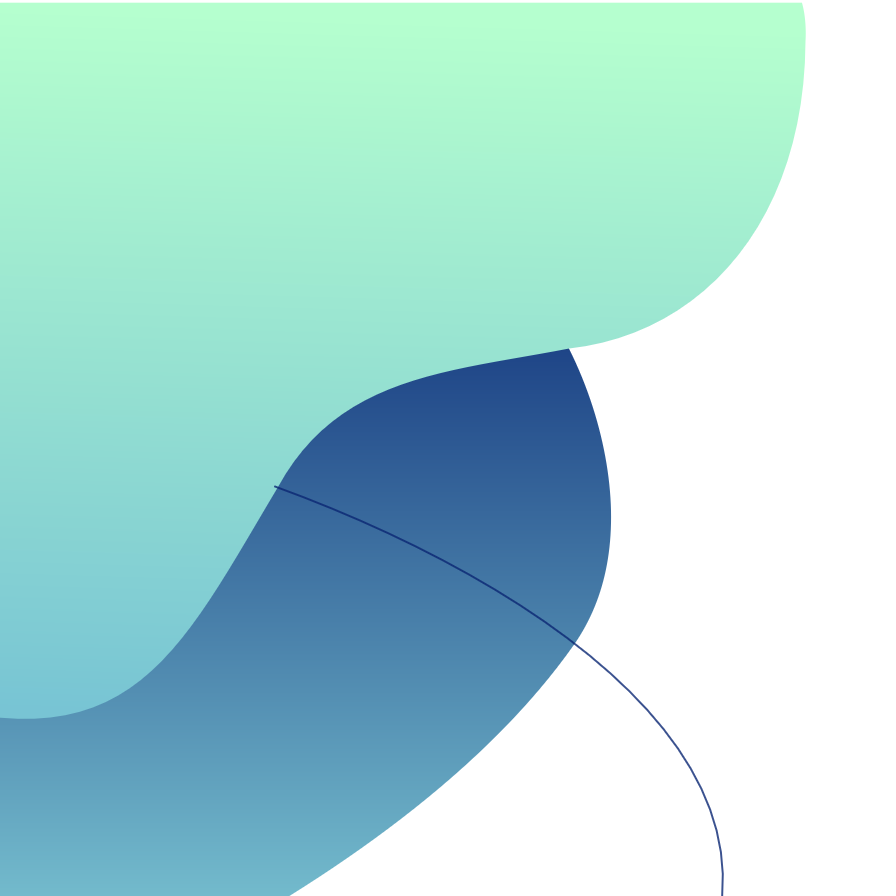
This background is drawn by a WebGL 2 fragment shader. Its source:

```glsl
#version 300 es
precision highp float;

uniform vec2 u_resolution;
out vec4 fragColor;

const int CURVE_STEPS = 24;
const vec3 PAPER = vec3(1.0);
const vec3 MINT_TOP = vec3(0.71, 1.0, 0.81);
const vec3 MINT_LOW = vec3(0.47, 0.77, 0.83);
const vec3 BLUE_TOP = vec3(0.12, 0.27, 0.53);
const vec3 BLUE_LOW = vec3(0.45, 0.73, 0.80);
const vec3 INK = vec3(0.04, 0.15, 0.45);

// Outline state: x = nearest distance, y = -1 inside or +1 outside.
vec2 addLine(vec2 outline, vec2 p, vec2 a, vec2 b) {
  vec2 ab = b - a;
  float t = clamp(dot(p - a, ab) / dot(ab, ab), 0.0, 1.0);
  outline.x = min(outline.x, length(p - a - ab * t));
  if ((a.y > p.y) != (b.y > p.y)) {
    float crossing = a.x + ab.x * (p.y - a.y) / ab.y;
    if (p.x < crossing) outline.y = -outline.y;
  }
  return outline;
}

vec2 cubic(vec2 a, vec2 b, vec2 c, vec2 d, float t) {
  float s = 1.0 - t;
  return s * s * s * a + 3.0 * s * t * (s * b + t * c) + t * t * t * d;
}

vec2 addCurve(vec2 outline, vec2 p, vec2 a, vec2 b, vec2 c, vec2 d) {
  vec2 from = a;
  for (int i = 1; i <= CURVE_STEPS; i++) {
    vec2 to = cubic(a, b, c, d, float(i) / float(CURVE_STEPS));
    outline = addLine(outline, p, from, to);
    from = to;
  }
  return outline;
}

float coverage(float signedDistance, float pixel) {
  return clamp(0.5 - signedDistance / pixel, 0.0, 1.0);
}

// Upper wave, closed beyond the left side.
float mintShape(vec2 p) {
  vec2 start = vec2(0.0, 0.199), slope = vec2(0.310, 0.456);
  vec2 shoulder = vec2(0.635, 0.611), side = vec2(0.899, 0.954);
  vec2 corner = vec2(0.895, 0.997);
  vec2 topLeft = vec2(-0.1, 0.997), lowLeft = vec2(-0.1, 0.199);
  vec2 o = vec2(10.0, 1.0);
  o = addCurve(o, p, start, vec2(0.163, 0.184), vec2(0.215, 0.297), slope);
  o = addCurve(o, p, slope, vec2(0.378, 0.581), vec2(0.501, 0.585), shoulder);
  o = addCurve(o, p, shoulder, vec2(0.788, 0.628), vec2(0.898, 0.758), side);
  o = addCurve(o, p, side, vec2(0.900, 0.971), vec2(0.898, 0.987), corner);
  o = addLine(o, p, corner, topLeft);
  o = addLine(o, p, topLeft, lowLeft);
  o = addLine(o, p, lowLeft, start);
  return o.x * o.y;
}

// Lower wave, its top tucked under the mint one.
float blueShape(vec2 p) {
  vec2 top = vec2(0.573, 0.738), shoulder = vec2(0.635, 0.611);
  vec2 bulge = vec2(0.682, 0.423), turn = vec2(0.641, 0.281);
  vec2 foot = vec2(0.323, 0.0), below = vec2(0.195, -0.08);
  vec2 lowLeft = vec2(-0.1, -0.08), topLeft = vec2(-0.1, 0.738);
  vec2 o = vec2(10.0, 1.0);
  o = addLine(o, p, top, shoulder);
  o = addCurve(o, p, shoulder, vec2(0.667, 0.547), vec2(0.682, 0.479), bulge);
  o = addCurve(o, p, bulge, vec2(0.682, 0.367), vec2(0.668, 0.320), turn);
  o = addCurve(o, p, turn, vec2(0.568, 0.177), vec2(0.456, 0.083), foot);
  o = addLine(o, p, foot, below);
  o = addLine(o, p, below, lowLeft);
  o = addLine(o, p, lowLeft, topLeft);
  o = addLine(o, p, topLeft, top);
  return o.x * o.y;
}

float inkStroke(vec2 p, float halfWidth) {
  vec2 o = addCurve(vec2(10.0, 1.0), p, vec2(0.307, 0.457),
                    vec2(0.560, 0.365), vec2(0.823, 0.199), vec2(0.806, 0.0));
  return o.x - halfWidth;
}

// Vertical blend with a slight tilt.
vec3 gradient(vec2 p, vec3 low, vec3 high, float bottom, float top, float tilt) {
  float height = p.y + tilt * (p.x - 0.4);
  return mix(low, high, clamp((height - bottom) / (top - bottom), 0.0, 1.0));
}

void main() {
  vec2 p = gl_FragCoord.xy / u_resolution;
  float pixel = 1.0 / min(u_resolution.x, u_resolution.y);

  vec3 blue = gradient(p, BLUE_LOW, BLUE_TOP, 0.0, 0.61, 0.0);
  vec3 mint = gradient(p, MINT_LOW, MINT_TOP, 0.2, 0.98, 0.03);

  // Layers from back to front
  vec3 color = mix(PAPER, blue, coverage(blueShape(p), pixel));
  color = mix(color, mint, coverage(mintShape(p), pixel));
  color = mix(color, INK, 0.8 * coverage(inkStroke(p, 0.0011), pixel));
  fragColor = vec4(color, 1.0);
}
```
